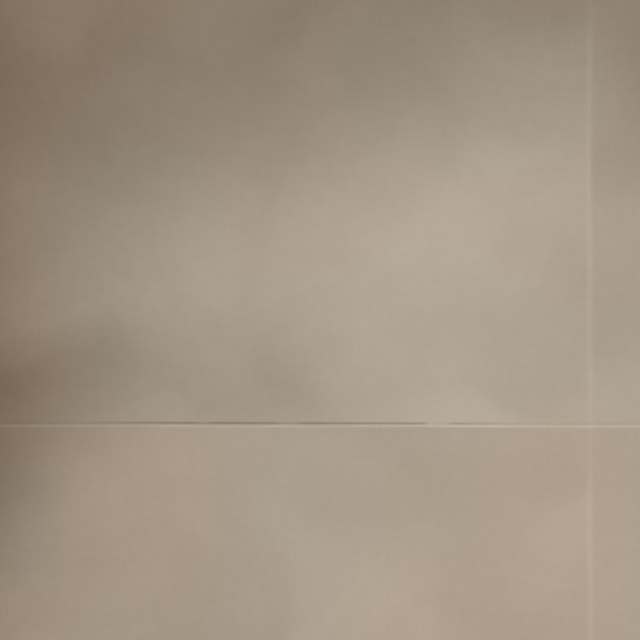
This texture is drawn by a WebGL 1 fragment shader. Its source:

```glsl
precision highp float;
// Smooth taupe plaster panels with cloudy stains, a vignetted corner and two fine seams.

uniform vec2 u_resolution;

const vec3 DARK_TAUPE = vec3(0.445, 0.385, 0.325);
const vec3 PALE_TAUPE = vec3(0.705, 0.658, 0.595);
const vec3 WARM_TINT = vec3(0.012, -0.003, -0.009);

const float PEAK_TONE = 0.95;      // tone of the brightest region
const float LEFT_SHADE = 0.76;
const float TOP_SHADE = 0.44;
const float CORNER_SHADE = 0.28;
const float LOWER_SHADE = 0.08;    // panel below the horizontal seam
const float SIDE_SHADE = 0.05;     // panel right of the vertical seam
const float CLOUD_SCALE = 3.4;
const float CLOUD_CONTRAST = 0.42;
const float GRAIN_CONTRAST = 0.007;
const float SEAM_Y = 0.334;
const float SEAM_X = 0.922;
const float SEAM_WIDTH = 0.0019;

float hash(vec2 p) {
  vec3 q = fract(vec3(p.xyx) * 0.1031);
  q += dot(q, q.yzx + 33.33);
  return fract((q.x + q.y) * q.z);
}

float noise(vec2 p) {
  vec2 cell = floor(p);
  vec2 f = fract(p);
  f = f * f * f * (f * (f * 6.0 - 15.0) + 10.0);
  float low = mix(hash(cell), hash(cell + vec2(1.0, 0.0)), f.x);
  float high = mix(hash(cell + vec2(0.0, 1.0)), hash(cell + vec2(1.0, 1.0)), f.x);
  return mix(low, high, f.y);
}

float fbm(vec2 p) {
  float sum = 0.0;
  float weight = 0.5;
  for (int i = 0; i < 4; i++) {
    sum += weight * noise(p);
    p = mat2(1.6, 1.2, -1.2, 1.6) * p + 7.3;
    weight *= 0.45;
  }
  return sum / 0.872;
}

// Warped stains, centred on zero.
float clouds(vec2 p) {
  vec2 warp = vec2(fbm(p + 11.0), fbm(p + 37.0)) - 0.5;
  return fbm(p * vec2(0.9, 1.15) + warp * 0.9) - 0.5;
}

// Broad light: brightest right of centre, falling off to the left and top.
float lightField(vec2 uv) {
  float left = LEFT_SHADE * exp(-uv.x / 0.2) * mix(0.62, 1.0, smoothstep(0.0, 0.5, uv.y));
  float top = TOP_SHADE * smoothstep(0.55, 1.05, uv.y);
  float corner = CORNER_SHADE * smoothstep(0.3, 0.6, uv.y - 0.7 * uv.x);
  return PEAK_TONE * (1.0 - left) * (1.0 - top) * (1.0 - corner);
}

// Soft line profile around a signed distance.
float line(float d, float width) {
  return exp(-d * d / (width * width));
}

void main() {
  vec2 uv = gl_FragCoord.xy / u_resolution;
  float seamDist = uv.y - SEAM_Y + 0.002 * (uv.x - 0.5);
  float sideDist = uv.x - SEAM_X;
  float lower = 1.0 - smoothstep(-0.002, 0.002, seamDist);
  float side = smoothstep(-0.003, 0.003, sideDist);

  // Stains change from panel to panel.
  vec2 p = uv * CLOUD_SCALE;
  float stain = mix(clouds(p + 3.0), clouds(p + 19.0), lower);
  stain = mix(stain, clouds(p + 52.0), side * 0.7);
  float tone = lightField(uv + 0.12 * (noise(p + 71.0) - 0.5));
  tone += CLOUD_CONTRAST * stain - LOWER_SHADE * lower - SIDE_SHADE * side;
  vec3 color = mix(DARK_TAUPE, PALE_TAUPE, clamp(tone, 0.0, 1.03));

  // Rosy and grey drifts, stronger below the seam.
  float warmth = noise(uv * 4.5 + 23.0) - 0.5 + 0.3 * lower;
  color += WARM_TINT * warmth * 1.6;

  // Faint brushed grain.
  float grain = noise(uv * vec2(70.0, 230.0)) + noise(uv * vec2(180.0, 60.0) + 90.0) - 1.0;
  color += GRAIN_CONTRAST * grain;

  // Horizontal seam: pale lip under a broken dark groove.
  float lip = line(seamDist, SEAM_WIDTH) * (0.6 + 0.4 * noise(vec2(uv.x * 18.0, 5.0)));
  float span = smoothstep(0.08, 0.3, uv.x) * (1.0 - smoothstep(0.65, 0.85, uv.x));
  float gaps = smoothstep(0.25, 0.5, noise(vec2(uv.x * 22.0, 41.0)));
  float groove = line(seamDist - 0.0048, SEAM_WIDTH) * (0.15 + 0.85 * span * gaps);
  color += 0.055 * lip - 0.10 * groove;

  // Vertical seam: a faint wide highlight.
  float fade = 0.4 + 0.6 * noise(vec2(8.0, uv.y * 9.0));
  color += 0.026 * fade * line(sideDist, 0.005);

  gl_FragColor = vec4(color, 1.0);
}
```
